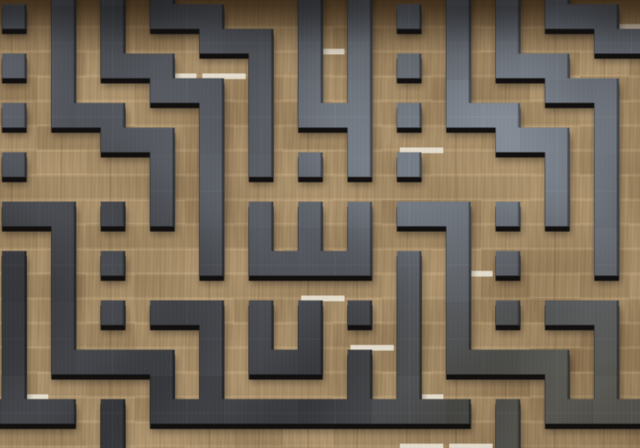
This pattern is drawn by a Shadertoy shader. Its source:

```glsl
// Dark metal maze relief with stepped bars on a tan panelled wall.
#define COLUMNS 25.93      // grid cells across the canvas
#define REPEAT 16.0        // cells before the maze repeats sideways
#define GAP_CHANCE 0.14    // share of nodes without a link
#define EDGE_SOFT 0.05     // half width of a smoothed edge, in cells
#define LIP_DROP 0.14      // how far the dark underside hangs down
#define FACE_LIFT 0.07     // how far the lit face sits above its cell
#define SLIT_CHANCE 0.05   // share of wall joints with a bright slit

const vec3 WALL_TAN = vec3(0.71, 0.61, 0.46);
const vec3 WALL_BROWN = vec3(0.41, 0.32, 0.21);
const vec3 WALL_SHADE = vec3(0.17, 0.11, 0.05);
const vec3 METAL_DARK = vec3(0.17, 0.17, 0.18);
const vec3 METAL_LIGHT = vec3(0.53, 0.56, 0.60);
const vec3 LIP_BLACK = vec3(0.07, 0.06, 0.06);

float hash(vec2 p) {
    return fract(sin(dot(p, vec2(127.1, 311.7))) * 43758.55);
}

bool within(float x, float low, float high) {
    return x >= low && x <= high;
}

// Three nested bars: down, two steps to the right, down again
bool stairs(vec2 cell) {
    for (float k = -1.0; k <= 1.0; k++) {
        vec2 d = cell - vec2(4.0 - 2.0 * k, 2.0 + 2.0 * k);
        float bottom = 10.0 + k - 3.0 * k * k;
        if (d.x == 0.0 && d.y <= 0.0) return true;
        if (d.y == 0.0 && within(d.x, 0.0, 2.0)) return true;
        if (d.y == 1.0 && within(d.x, 2.0, 4.0)) return true;
        if (d.x == 4.0 && d.y > 0.0 && cell.y <= bottom) return true;
    }
    return false;
}

// Nodes on even cells, each linked to the right, downward or not at all
bool maze(vec2 cell) {
    vec2 odd = mod(cell, 2.0);
    float pick = hash(cell - odd + 3.0);
    if (odd.x + odd.y == 0.0) return true;
    if (odd.x + odd.y == 2.0) return false;
    float limit = 0.5 - 0.5 * GAP_CHANCE;
    return odd.x == 1.0 ? pick < limit : pick > 1.0 - limit;
}

float filled(vec2 cell) {
    cell.x = mod(cell.x, REPEAT);
    bool stairZone = (within(cell.x, 1.0, 11.0) && cell.y < 8.0)
                  || (within(cell.x, 5.0, 9.0) && cell.y < 12.0);
    return (stairZone ? stairs(cell) : maze(cell)) ? 1.0 : 0.0;
}

// Soft coverage of all bars; neighbouring cells join without a seam
float bars(vec2 p, float soft) {
    vec2 base = floor(p);
    float sum = 0.0;
    for (float y = -1.0; y <= 1.0; y++)
    for (float x = -1.0; x <= 1.0; x++) {
        vec2 cell = base + vec2(x, y);
        vec2 d = p - cell;
        vec2 c = smoothstep(-soft, soft, d) - smoothstep(-soft, soft, d - 1.0);
        sum += filled(cell) * c.x * c.y;
    }
    return sum;
}

// Panelled wall with pale joints, streaks and a few bright slits
vec3 wallColor(vec2 p, vec2 uv) {
    float streaks = sin(p.x * 17.0 + sin(p.y * 2.3)) + sin(p.x * 41.0 + p.y);
    float clouds = sin(p.x * 0.7 + 1.6 * sin(p.y * 0.5)) * sin(p.y * 0.9 + 1.0);
    float panel = hash(floor(p * vec2(0.5, 1.0) + vec2(0.3, 0.15)));
    float tone = 0.72 + 0.035 * streaks + 0.1 * clouds + 0.22 * (panel - 0.5);
    tone -= 0.25 * smoothstep(0.5, 1.0, uv.x) * smoothstep(0.6, 0.0, uv.y);
    float row = p.y + 0.15;
    float joint = abs(fract(row) - 0.5);
    tone += 0.16 * smoothstep(0.4, 0.48, joint);
    tone -= 0.14 * smoothstep(0.07, 0.0, abs(fract(p.x * 0.5 + 0.3) - 0.5) * 2.0);
    vec3 color = mix(WALL_BROWN, WALL_TAN, tone);

    vec2 slit = vec2(p.x / 2.0, row + 0.5);
    float lit = step(hash(floor(slit) + 19.0), SLIT_CHANCE);
    vec2 s = abs(fract(slit) - 0.5);
    lit *= smoothstep(0.46, 0.42, s.x) * smoothstep(0.16, 0.07, s.y);
    color = mix(color, vec3(0.93, 0.91, 0.86), 0.85 * lit);
    return mix(WALL_SHADE, color, smoothstep(-1.2, 2.6, p.y));
}

// Brushed metal with broad sky reflections
vec3 metalColor(vec2 p, vec2 uv) {
    vec2 right = (uv - vec2(0.77, 0.68)) * vec2(2.2, 3.0);
    vec2 left = (uv - vec2(0.0, 0.8)) * vec2(5.0, 4.5);
    float tone = 0.18 + 0.7 * exp(-dot(right, right)) + 0.3 * exp(-dot(left, left));
    tone += 0.05 * sin(p.x * 0.9 + 2.0 * sin(p.y * 0.4));
    tone += 0.08 * (hash(floor(p / 3.0)) - 0.5) + 0.012 * sin(p.x * 37.0);
    vec2 seam = abs(fract(p / 3.0) - 0.5) * 3.0;
    tone += 0.05 * smoothstep(0.06, 0.0, min(seam.x, seam.y));
    vec3 color = mix(METAL_DARK, METAL_LIGHT, tone);
    float warm = smoothstep(0.45, 0.9, uv.x) * smoothstep(0.5, 0.1, uv.y);
    color += warm * vec3(0.08, 0.07, 0.03);
    return color * mix(0.6, 1.0, smoothstep(-0.3, 2.2, p.y));
}

void mainImage(out vec4 fragColor, in vec2 fragCoord) {
    vec2 uv = fragCoord / iResolution.xy;
    float pixel = COLUMNS / iResolution.x;
    vec2 p = vec2(fragCoord.x, iResolution.y - fragCoord.y) * pixel - vec2(0.08, 0.24);
    float soft = max(EDGE_SOFT, 0.7 * pixel);

    // Wall, cast shadow, dark underside, then the lit face
    float face = bars(p + vec2(0.0, FACE_LIFT), soft);
    float lip = bars(p - vec2(0.0, LIP_DROP), soft);
    float shadow = bars(p - vec2(0.05, 0.25), 0.3);
    float rim = face - min(face, bars(p + vec2(0.09, FACE_LIFT), soft));
    vec3 color = wallColor(p, uv) * (1.0 - 0.38 * shadow);
    color = mix(color, LIP_BLACK, lip);
    color = mix(color, metalColor(p, uv) * (1.0 - 0.4 * rim), face);
    fragColor = vec4(color, 1.0);
}
```
